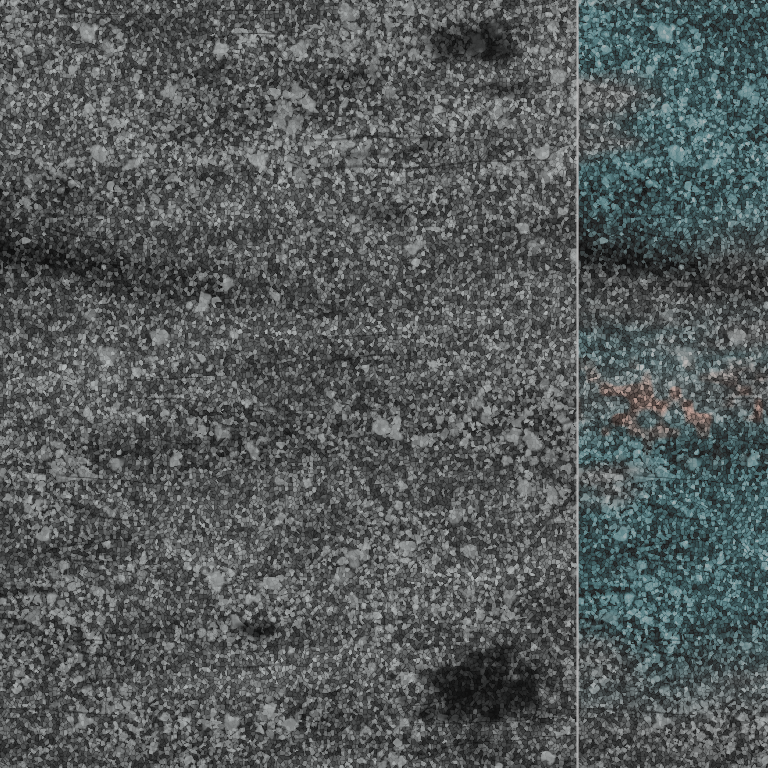
This texture is drawn by a WebGL 1 fragment shader. Its source:

```glsl
precision highp float;
uniform vec2 u_resolution;

const float SEAM = 0.752;
const vec3 STONE = vec3(0.985, 1.005, 1.005);
const vec3 TEAL = vec3(0.74, 1.06, 1.10);
const vec3 RUST = vec3(1.14, 0.96, 0.90);

float hash(vec2 p) {
  vec3 q = fract(p.xyx * vec3(0.1031, 0.1030, 0.0973));
  q += dot(q, q.yzx + 33.33);
  return fract((q.x + q.y) * q.z);
}

float noise(vec2 p) {
  vec2 i = floor(p), f = fract(p);
  f = f * f * (3.0 - 2.0 * f);
  float low = mix(hash(i), hash(i + vec2(1.0, 0.0)), f.x);
  float high = mix(hash(i + vec2(0.0, 1.0)), hash(i + 1.0), f.x);
  return mix(low, high, f.y);
}

float fbm(vec2 p) {
  float sum = 0.0, weight = 0.5;
  for (int i = 0; i < 5; i++) {
    sum += weight * noise(p);
    p = mat2(1.9, 0.3, -0.3, 1.9) * p + 7.3;
    weight *= 0.5;
  }
  return sum / 0.97;
}

// x: distance to the cell point, y: gap to the next cell, z: cell id
vec3 cells(vec2 p) {
  vec2 base = floor(p);
  float nearest = 9.0, second = 9.0, id = 0.0;
  for (int y = -1; y <= 1; y++) {
    for (int x = -1; x <= 1; x++) {
      vec2 cell = base + vec2(float(x), float(y));
      vec2 point = cell + vec2(hash(cell + 11.7), hash(cell + 53.1));
      float d = length(p - point);
      if (d < nearest) {
        second = nearest;
        nearest = d;
        id = hash(cell + 91.3);
      } else {
        second = min(second, d);
      }
    }
  }
  return vec3(nearest, second - nearest, id);
}

float bump(float x, float center, float width) {
  float d = (x - center) / width;
  return exp(-d * d);
}

float blot(vec2 p, vec2 center, vec2 radius, float rough) {
  return smoothstep(1.25, 0.45, length((p - center) / radius) + rough);
}

// Pale mineral flakes in three sizes, gathered where density is high
float flakes(vec2 p, float density) {
  float cover = 0.0, scale = 38.0;
  for (int i = 0; i < 3; i++) {
    vec2 q = p * scale + 19.0 * float(i);
    q += 0.45 * (vec2(noise(q * 2.7), noise(q * 2.7 + 40.0)) - 0.5);
    vec3 c = cells(q);
    float rarity = 1.0 - density * (0.16 + 0.12 * float(i));
    float shape = smoothstep(0.46, 0.28, c.x) * smoothstep(0.0, 0.18, c.y);
    float shade = 0.55 + 0.45 * hash(vec2(c.z * 311.0, scale));
    cover = max(cover, shape * shade * step(rarity, c.z));
    scale *= 1.75;
  }
  return cover;
}

float stoneTone(vec2 p) {
  // Wavy sediment layers
  vec2 bent = p + vec2(0.0, 0.05 * fbm(p * 4.0) - 0.10 * p.x * (p.x - 0.5));
  float layers = fbm(bent * vec2(2.6, 13.0) + 3.0);
  float streaks = fbm(bent * vec2(7.0, 48.0) + 21.0);
  float tone = 0.345 + 0.26 * (layers - 0.5) + 0.15 * (streaks - 0.5);
  float sweep = bump(bent.y, 0.69 - 0.12 * p.x, 0.035);
  tone -= 0.10 * sweep * smoothstep(0.75, 0.1, p.x);

  // Fine packed grains with dark gaps
  vec3 grain = cells(p * vec2(215.0, 180.0) + 0.5 * noise(p * 60.0));
  tone += mix(-0.13, 0.21, pow(grain.z, 1.5)) * (0.7 + 0.6 * layers);
  tone *= mix(0.70, 1.04, smoothstep(0.0, 0.35, grain.y));
  tone += 0.09 * (noise(p * 330.0) - 0.5);

  // Flake clusters, sparse in the middle layers
  float calm = bump(p.y, 0.64, 0.15);
  float cluster = smoothstep(0.40, 0.68, fbm(bent * vec2(6.0, 13.0) + 50.0));
  float density = (0.15 + 1.2 * cluster) * (1.0 - 0.85 * calm);
  float flake = flakes(p, density);
  tone = mix(tone, 0.68 + 0.16 * (noise(p * 170.0) - 0.5), 0.75 * flake);

  // Dark stains and thin cracks
  float rough = 1.5 * (fbm(p * 42.0) - 0.5);
  float stain = blot(p, vec2(0.61, 0.945), vec2(0.065, 0.03), rough);
  stain = max(stain, blot(p, vec2(0.63, 0.10), vec2(0.085, 0.06), rough));
  stain = max(stain, blot(p, vec2(0.335, 0.177), vec2(0.028, 0.014), rough));
  tone *= 1.0 - 0.62 * stain;
  float ridge = abs(noise(bent * vec2(6.0, 38.0) + 8.0) - 0.5);
  float crack = smoothstep(0.05, 0.0, ridge) * smoothstep(0.5, 0.7, noise(p * 9.0));
  return clamp(tone * (1.0 - 0.35 * crack), 0.06, 0.86);
}

// Teal strata with a neutral dark layer and a rusty one
vec3 stain(vec2 p, float tone) {
  float wave = p.y + 0.05 * (fbm(p * 9.0) - 0.5);
  float teal = smoothstep(0.04, 0.22, wave) * (1.0 - bump(wave, 0.63, 0.06));
  teal *= 1.0 - 0.75 * bump(wave, 0.49, 0.05);
  teal *= smoothstep(0.25, 0.5, fbm(p * vec2(5.0, 16.0) + 70.0));
  teal *= smoothstep(0.12, 0.26, tone) * smoothstep(0.75, 0.42, tone);
  float rust = bump(wave, 0.47, 0.05) * smoothstep(0.5, 0.75, noise(p * 55.0));
  return mix(mix(STONE, TEAL, teal), RUST, rust);
}

void main() {
  vec2 uv = gl_FragCoord.xy / u_resolution;
  float pixel = 1.0 / u_resolution.x;
  float side = step(SEAM, uv.x);
  vec2 p = vec2(uv.x - side * SEAM, uv.y);
  float tone = stoneTone(p);
  vec3 color = tone * mix(STONE, stain(p, tone), side);

  // Pale seam between the two panels
  float seam = smoothstep(0.0008 + pixel, 0.0008, abs(uv.x - SEAM));
  gl_FragColor = vec4(mix(color, vec3(0.72), 0.85 * seam), 1.0);
}
```
